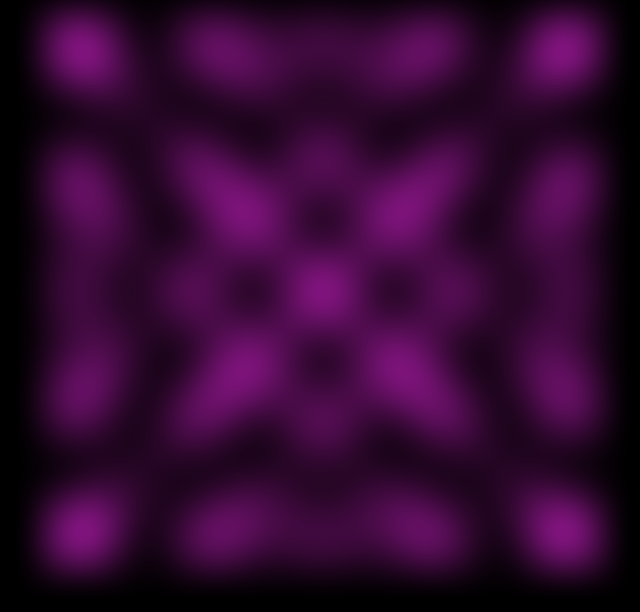
A WebGL 2 fragment shader for this background:

```glsl
#version 300 es
precision highp float;
// Draws a soft purple interference pattern: summed standing-wave densities in a square box.

#define BOX_CENTER vec2(0.505, 0.524)  // fraction of the canvas
#define BOX_SIDE 1.021                 // in canvas heights
#define GLOW_COLOR vec3(0.505, 0.077, 0.495)
#define LOW_WEIGHTS vec4(0.42, 0.10, 0.20, 0.64)  // modes 1 to 4
#define HIGH_WEIGHT 0.37                          // mode 5
#define MIX_WEIGHT -0.07                          // modes 3 and 4 crossed

uniform vec2 u_resolution;
out vec4 fragColor;

const float PI = 3.14159265;

// Density of the n-th standing wave along each axis, zero at the walls
vec2 waveDensity(float n, vec2 t) {
    vec2 s = sin(n * PI * t);
    return s * s;
}

float patternDensity(vec2 t) {
    float density = 0.0;
    // Each mode has the same wave number on both axes
    for (int i = 0; i < 4; i++) {
        vec2 d = waveDensity(float(i + 1), t);
        density += LOW_WEIGHTS[i] * d.x * d.y;
    }
    vec2 d5 = waveDensity(5.0, t);
    density += HIGH_WEIGHT * d5.x * d5.y;

    // Crossed modes deepen the gaps beside the diagonals
    vec2 d3 = waveDensity(3.0, t);
    vec2 d4 = waveDensity(4.0, t);
    return density + MIX_WEIGHT * dot(d3, d4.yx);
}

void main() {
    // Box coordinates from 0 to 1; clamping leaves black outside the walls
    vec2 p = (gl_FragCoord.xy - BOX_CENTER * u_resolution) / u_resolution.y;
    vec2 t = clamp(p / BOX_SIDE + 0.5, 0.0, 1.0);

    fragColor = vec4(GLOW_COLOR * max(patternDensity(t), 0.0), 1.0);
}
```
